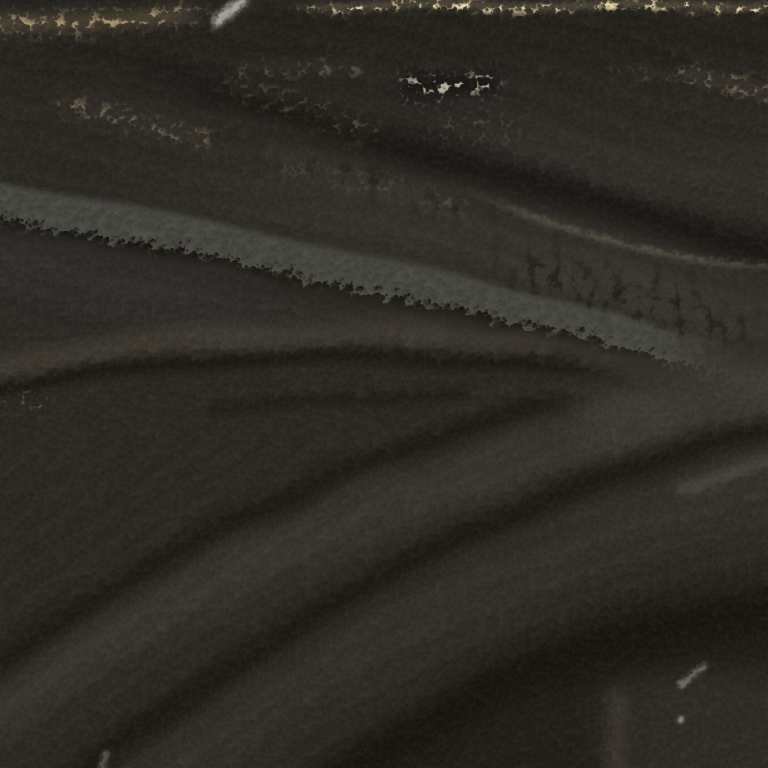
Give the GLSL for this texture, as a Shadertoy shader.

```glsl
vec2 hash2(vec2 p) {
    vec3 q = fract(p.xyx * vec3(0.1031, 0.103, 0.0973));
    q += dot(q, q.yzx + 33.33);
    return fract((q.xx + q.yz) * q.zy);
}

// Distance to the nearest jittered cell centre, centred on zero
float cells(vec2 p) {
    vec2 id = floor(p), f = fract(p);
    float d = 2.0;
    for (int j = -1; j <= 1; j++)
        for (int i = -1; i <= 1; i++) {
            vec2 o = vec2(i, j);
            d = min(d, length(o + hash2(id + o + 100.0) - f));
        }
    return d - 0.5;
}

// Soft ridge around zero
float ridge(float d, float w) {
    return exp(-d * d / (w * w));
}

// Fades in around a and out around b
float span(float x, float a, float b) {
    return smoothstep(a - 0.07, a + 0.07, x) * (1.0 - smoothstep(b - 0.07, b + 0.07, x));
}

// Soft dab between two points
float dab(vec2 p, vec2 a, vec2 b, float w) {
    vec2 ab = b - a;
    float t = clamp(dot(p - a, ab) / dot(ab, ab), 0.0, 1.0);
    return ridge(length(p - a - ab * t), w);
}

void mainImage(out vec4 fragColor, in vec2 fragCoord) {
    vec2 uv = fragCoord / iResolution.xy;
    float fine = cells(uv * 170.0);
    float rough = cells(uv * vec2(75.0, 105.0) + 0.6 * fine);
    float broad = cells(uv * vec2(13.0, 24.0) + 0.5 * rough);
    vec2 p = uv + vec2(0.004, 0.007) * vec2(fine, rough)
           + 0.0025 * sin(uv.yx * vec2(31.0, 23.0) + 2.0 * sin(uv * 17.0));
    float x = p.x, y = p.y;

    // Curves followed by the folds
    float pale = y - (0.738 - 0.17 * x - 0.05 * x * x);
    float upper = y - (0.965 - 0.32 * x + 0.025 * x * x);
    float brown = y - (0.564 - 0.2 * (x - 0.45) * (x - 0.45));
    float foldA = y - (0.14 + 0.68 * x - 0.3 * x * x);
    float foldB = y - (-0.094 + 0.839 * x - 0.305 * x * x);
    float foldC = y - (-0.42 + 1.22 * x - 0.57 * x * x);

    // Base tone and fibres running along the folds
    vec3 col = vec3(0.175, 0.166, 0.147);
    float flow = mix(foldB, pale, smoothstep(0.42, 0.58, y));
    float fibre = sin(flow * 160.0 + 2.0 * sin(x * 9.0)) + 0.6 * sin(flow * 337.0 + x * 11.0);
    col += 0.005 * fibre + 0.01 * broad - 0.024 * smoothstep(0.84, 0.96, y);
    col += vec3(0.02, 0.022, 0.024) * ridge(pale + 0.085, 0.045) * (1.0 - smoothstep(0.15, 0.55, x));
    col += vec3(0.036, 0.034, 0.029) * ridge(pale - 0.07, 0.055) * smoothstep(0.1, 0.5, x);
    col += 0.025 * dab(p, vec2(0.65, 0.8), vec2(1.0, 0.755), 0.045);

    // Lower folds
    col += vec3(0.05, 0.048, 0.043) * ridge(foldA + 0.065, 0.045) * (1.0 - 0.4 * smoothstep(0.65, 1.0, x));
    col += vec3(0.03, 0.029, 0.028) * ridge(foldB + 0.08, 0.05);
    col += 0.045 * dab(p, vec2(0.78, 0.475), vec2(1.05, 0.495), 0.045);
    col = mix(col, vec3(0.12, 0.108, 0.088), 0.85 * ridge(foldA, 0.025 - 0.014 * x) * span(x, -0.2, 0.75));
    col = mix(col, vec3(0.115, 0.102, 0.083), 0.85 * ridge(foldB, 0.03 - 0.012 * x));
    col = mix(col, vec3(0.12, 0.106, 0.09), 0.6 - 0.6 * smoothstep(-0.035, 0.02, foldC));
    col = mix(col, vec3(0.095, 0.08, 0.063), 0.75 * ridge(foldC + 0.025, 0.042));
    col += 0.047 * span(x, 0.8, 1.2) * (1.0 - smoothstep(0.09, 0.15, y));
    col += vec3(0.06, 0.052, 0.04) * dab(p, vec2(0.805, -0.02), vec2(0.8, 0.09), 0.016);
    col += 0.07 * dab(p, vec2(0.89, 0.365), vec2(1.02, 0.402), 0.011);

    // Brown ridge with dark creases beneath
    col += vec3(0.07, 0.06, 0.043) * ridge(brown, 0.02) * (1.0 - 0.6 * smoothstep(0.55, 0.85, x));
    col = mix(col, vec3(0.105, 0.093, 0.073), 0.75 * ridge(brown + 0.029, 0.012) * span(x, -0.2, 0.78));
    col = mix(col, vec3(0.12, 0.108, 0.09), 0.6 * dab(p, vec2(0.28, 0.468), vec2(0.6, 0.487), 0.011));

    // Dark diagonal and its lit lower lip
    float lip = y - (0.737 - 0.235 * (x - 0.65) - 0.02 * sin((x - 0.65) * 9.0));
    col = mix(col, vec3(0.1, 0.09, 0.075), 0.8 * ridge(upper - 0.005, 0.024) * smoothstep(0.05, 0.4, x));
    col += vec3(0.12, 0.11, 0.085) * (0.8 - rough) * ridge(lip, 0.0055) * smoothstep(0.58, 0.72, x);

    // Pale fold with a ragged lower edge
    float halfWidth = 0.028 - 0.006 * x;
    float edge = pale + 0.012 * rough + 0.01 * fine + 0.015 * broad;
    float strip = smoothstep(-halfWidth - 0.004, -halfWidth + 0.004, edge)
                * (1.0 - smoothstep(halfWidth - 0.01, halfWidth + 0.004, pale))
                * (1.0 - smoothstep(0.83, 0.99, x));
    col = mix(col, vec3(0.29, 0.288, 0.268) + 0.04 * rough, 0.92 * strip);
    col -= 0.035 * (1.0 - 2.0 * rough) * ridge(edge + halfWidth + 0.008, 0.008) * span(x, -0.1, 0.85);

    // Pitted patch above the pale fold
    float pits = cells(p * vec2(62.0, 36.0)) + 0.7 * rough + 0.4 * fine;
    float pitted = ridge(pale - 0.05, 0.04) * span(x, 0.65, 0.97) + 0.7 * ridge(upper + 0.055, 0.022) * span(x, 0.36, 0.62);
    col += pitted * (0.02 - 0.085 * smoothstep(-0.15, 0.3, pits));

    // Broken tan streaks
    float flecks = smoothstep(-0.1, 0.4, cells(p * vec2(48.0, 80.0) + 40.0) + 0.8 * rough + 0.6 * fine);
    float streaks = dab(p, vec2(0.085, 0.863), vec2(0.26, 0.823), 0.012)
                  + 0.7 * dab(p, vec2(0.31, 0.888), vec2(0.48, 0.83), 0.015)
                  + 0.6 * dab(p, vec2(0.32, 0.915), vec2(0.46, 0.91), 0.013)
                  + 1.2 * dab(p, vec2(0.9, 0.905), vec2(1.02, 0.872), 0.014)
                  + 0.5 * dab(p, vec2(0.8, 0.907), vec2(0.9, 0.905), 0.008)
                  + 0.4 * dab(p, vec2(0.36, 0.79), vec2(0.6, 0.735), 0.015);
    col += vec3(0.19, 0.16, 0.12) * streaks * (0.2 + 1.1 * flecks);

    // Bright grains on the dark upper cloth
    float grains = smoothstep(0.0, 0.4, cells(uv * vec2(80.0, 100.0) + 7.0) + 0.6 * fine);
    float cluster = dab(p, vec2(0.535, 0.888), vec2(0.635, 0.892), 0.016);
    col = mix(col, vec3(0.08, 0.075, 0.065), 0.6 * cluster);
    col += vec3(0.6, 0.58, 0.52) * grains * cluster;
    col += 0.25 * grains * (dab(p, vec2(0.015, 0.482), vec2(0.05, 0.476), 0.01)
                          + 0.4 * dab(p, vec2(0.58, 0.835), vec2(0.65, 0.83), 0.02));

    // Gilded top border
    float leftGold = ridge(y - 0.966 - 0.06 * x, 0.015) * (1.0 - smoothstep(0.22, 0.29, x));
    float rightGold = ridge(y - 0.992, 0.007) * smoothstep(0.36, 0.45, x);
    col += vec3(0.36, 0.31, 0.22) * leftGold * (0.35 + flecks);
    col += vec3(0.6, 0.55, 0.42) * rightGold * (0.25 + flecks);
    col += 0.5 * dab(p, vec2(0.285, 0.972), vec2(0.312, 0.995), 0.008);

    // Small glints and overall grain
    col += 0.24 * dab(p, vec2(0.885, 0.108), vec2(0.914, 0.13), 0.005);
    col += 0.35 * dab(uv, vec2(0.886, 0.062), vec2(0.887, 0.064), 0.004);
    col += 0.2 * dab(p, vec2(0.135, 0.0), vec2(0.14, 0.015), 0.005);
    col += 0.035 * fine + 0.025 * rough;
    fragColor = vec4(max(col, 0.0), 1.0);
}
```
